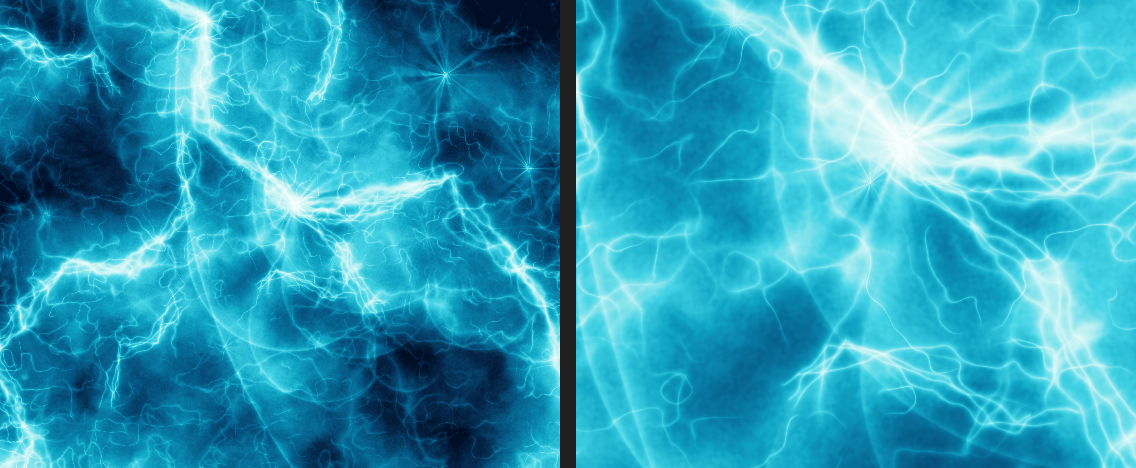
Left: the whole. Right: its middle third, enlarged.
This background is drawn by a WebGL 1 fragment shader. Its source:

```glsl
precision highp float;
uniform vec2 u_resolution;

float hash(vec2 p) {
  vec3 q = fract(p.xyx * 0.1031);
  q += dot(q, q.yzx + 33.33);
  return fract((q.x + q.y) * q.z);
}

float noise(vec2 p) {
  vec2 i = floor(p), f = fract(p);
  f = f * f * (3.0 - 2.0 * f);
  return mix(mix(hash(i), hash(i + vec2(1, 0)), f.x),
             mix(hash(i + vec2(0, 1)), hash(i + vec2(1, 1)), f.x), f.y);
}

float fbm(vec2 p) {
  float sum = 0.0, amp = 0.5;
  for (int i = 0; i < 6; i++) {
    sum += amp * noise(p);
    p = mat2(1.6, 1.2, -1.2, 1.6) * p + 17.3;
    amp *= 0.53;
  }
  return sum;
}

// Jagged displacement with nearly equal slope at every scale
vec2 jitter(vec2 p, float seed) {
  vec2 offset = vec2(0);
  float amp = 0.05, freq = 9.0;
  for (int i = 0; i < 4; i++) {
    vec2 q = p * freq + seed;
    offset += amp * (vec2(noise(q), noise(q + 41.7)) - 0.5);
    amp *= 0.5;
    freq *= 2.1;
  }
  return offset;
}

float segment(vec2 p, vec2 a, vec2 b) {
  vec2 ab = b - a;
  return length(p - a - ab * clamp(dot(p - a, ab) / dot(ab, ab), 0.0, 1.0));
}

float chain(vec2 p, vec2 a, vec2 b, vec2 c, vec2 d) {
  return min(segment(p, a, b), min(segment(p, b, c), segment(p, c, d)));
}

// Distance to the bolts, stretched for the weaker ones
float storm(vec2 p) {
  float d = chain(p, vec2(0.33, 1.03), vec2(0.436, 0.953), vec2(0.436, 0.743), vec2(0.631, 0.564));
  d = min(d, chain(p, vec2(0.631, 0.564), vec2(0.826, 0.583), vec2(0.966, 0.618), vec2(1.03, 0.517)));
  d = min(d, chain(p, vec2(1.03, 0.517), vec2(1.14, 0.4), vec2(1.19, 0.28), vec2(1.22, 0.18)));
  d = min(d, chain(p, vec2(-0.02, 0.235), vec2(0.117, 0.416), vec2(0.273, 0.416), vec2(0.397, 0.548)) / 0.6);
  d = min(d, chain(p, vec2(0.0, 0.25), vec2(0.03, 0.13), vec2(0.065, 0.04), vec2(0.03, -0.02)) / 0.7);
  d = min(d, chain(p, vec2(0.631, 0.564), vec2(0.75, 0.53), vec2(0.86, 0.57), vec2(0.95, 0.61)) / 0.45);
  d = min(d, chain(p, vec2(0.631, 0.564), vec2(0.72, 0.48), vec2(0.76, 0.4), vec2(0.8, 0.35)) / 0.35);
  d = min(d, chain(p, vec2(-0.01, 0.95), vec2(0.117, 0.875), vec2(0.187, 0.89), vec2(0.234, 0.79)) / 0.35);
  d = min(d, chain(p, vec2(0.69, 1.02), vec2(0.735, 0.94), vec2(0.7, 0.85), vec2(0.67, 0.79)) / 0.25);
  d = min(d, chain(p, vec2(0.56, 0.38), vec2(0.6, 0.4), vec2(0.66, 0.39), vec2(0.73, 0.385)) / 0.25);
  d = min(d, chain(p, vec2(0.374, 0.36), vec2(0.335, 0.27), vec2(0.25, 0.25), vec2(0.24, 0.14)) / 0.3);
  return min(d, segment(p, vec2(0.397, 0.548), vec2(0.39, 0.72)) / 0.3);
}

// Rim open toward the upper right, softly lit on its inner side
float arc(vec2 p, vec2 center, float radius) {
  vec2 v = p - center;
  float edge = length(v) - radius;
  float inside = 1.0 - smoothstep(-0.002, 0.002, edge);
  float fade = smoothstep(-0.2, 0.7, dot(v, vec2(-0.5, -0.85)) / radius);
  return fade * (0.2 * exp(-abs(edge) * 350.0) + 0.13 * inside * exp(-abs(edge) * 18.0));
}

float star(vec2 p, vec2 center, float size) {
  vec2 v = p - center;
  float r = length(v) / size;
  float rays = pow(noise(v / max(length(v), 0.0001) * 7.0 + center * 50.0), 3.0);
  return 0.6 * rays * exp(-r * 11.0) + 0.5 * exp(-r * 60.0);
}

vec3 palette(float t) {
  float s = t * 6.0;
  vec3 c = mix(vec3(0.0, 0.05, 0.14), vec3(0.02, 0.17, 0.31), clamp(s, 0.0, 1.0));
  c = mix(c, vec3(0.02, 0.34, 0.51), clamp(s - 1.0, 0.0, 1.0));
  c = mix(c, vec3(0.03, 0.48, 0.64), clamp(s - 2.0, 0.0, 1.0));
  c = mix(c, vec3(0.06, 0.65, 0.77), clamp(s - 3.0, 0.0, 1.0));
  c = mix(c, vec3(0.27, 0.83, 0.90), clamp(s - 4.0, 0.0, 1.0));
  c = mix(c, vec3(0.72, 0.94, 0.95), clamp(s - 5.0, 0.0, 1.0));
  return mix(c, vec3(0.98, 1.0, 0.99), clamp(s - 6.0, 0.0, 1.0));
}

void main() {
  vec2 p = gl_FragCoord.xy / u_resolution.y;

  // Clouds, darker toward the upper right and the lower middle
  vec2 bent = p + jitter(p, 3.0);
  float light = 0.4 + 1.25 * (fbm(bent * 5.0 + 8.0) - 0.52);
  light -= 0.42 * exp(-3.0 * length((p - vec2(1.15, 0.97)) * vec2(0.8, 1.2)));
  light -= 0.16 * exp(-5.0 * length(p - vec2(0.85, 0.1)));

  // Bolts: several jagged strands in a wide glow
  float glow = exp(-storm(p + 0.5 * jitter(p, 60.0)) * 8.0);
  light += 0.22 * glow;
  for (int i = 0; i < 4; i++) {
    float d = storm(p + jitter(p, 11.0 + 23.0 * float(i)));
    light += 0.3 * exp(-d * 170.0) + 0.045 * exp(-d * 30.0);
  }
  float haze = chain(bent, vec2(0.257, 0.322), vec2(0.42, 0.416), vec2(0.545, 0.478), vec2(0.615, 0.447));
  haze = min(haze, chain(bent, vec2(0.84, 0.48), vec2(0.87, 0.43), vec2(0.9, 0.37), vec2(0.97, 0.31)));
  light += 0.2 * exp(-haze * 50.0) + 0.14 * exp(-haze * 13.0);

  // Web of broken filaments, denser near the bolts
  float scale = 6.0;
  for (int i = 0; i < 5; i++) {
    vec2 q = (p + jitter(p, scale * 5.0)) * scale;
    float gaps = smoothstep(0.35, 0.75, noise(q * 0.7 + 29.0));
    light += (0.17 + 0.22 * glow) * gaps * exp(-abs(noise(q) - 0.5) * 36.0);
    scale *= 1.6;
  }

  // Large arcs and scattered faint ones
  light += arc(p, vec2(0.374, 1.0), 0.19) + arc(p, vec2(0.62, 0.47), 0.22);
  light += arc(p, vec2(1.745, 0.789), 1.37) + arc(p, vec2(1.16, 0.4), 0.055);
  for (int i = 0; i < 8; i++) {
    vec2 id = vec2(float(i), 7.0);
    vec2 center = vec2(1.2 * hash(id), hash(id + 20.0));
    light += 0.7 * arc(p, center, 0.08 + 0.22 * hash(id + 40.0));
    light += 0.6 * star(p, vec2(1.2 * hash(id + 60.0), hash(id + 80.0)), 0.2 + 0.2 * hash(id + 90.0));
  }

  // Bright bursts
  light += star(p, vec2(0.631, 0.564), 1.0) + star(p, vec2(0.953, 0.84), 0.8);
  light += star(p, vec2(0.436, 0.96), 0.6) + star(p, vec2(1.13, 0.64), 0.6);

  // Fine dust, then a soft shoulder on the highlights
  light += 0.06 * (noise(mat2(0.8, 0.6, -0.6, 0.8) * p * 330.0) - 0.5);
  float excess = max(light - 0.65, 0.0);
  light = min(light, 0.65) + 0.55 * (1.0 - exp(-excess / 0.6));
  gl_FragColor = vec4(palette(light), 1.0);
}
```
